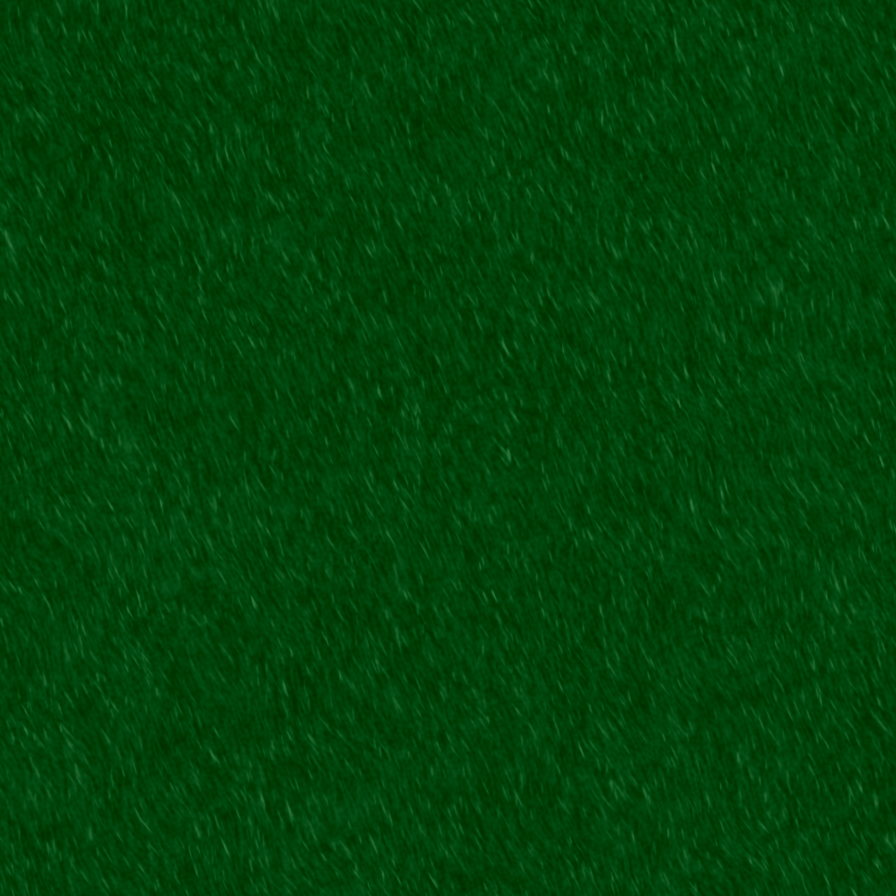
A Shadertoy shader for this texture:

```glsl
// Dark green felt: short, fine fibres leaning to the left over a softly mottled ground.

vec2 hash2(vec2 p) {
    vec3 q = fract(p.xyx * vec3(0.1031, 0.1030, 0.0973));
    q += dot(q, q.yzx + 33.33);
    return fract((q.xx + q.yz) * q.zy);
}

float cornerSlope(vec2 cell, vec2 offset) {
    float angle = 6.2832 * hash2(cell).x;
    return dot(vec2(cos(angle), sin(angle)), offset);
}

float gradientNoise(vec2 p) {
    vec2 i = floor(p), f = fract(p);
    vec2 u = f * f * f * (f * (f * 6.0 - 15.0) + 10.0);
    vec2 e = vec2(1.0, 0.0);
    float low  = mix(cornerSlope(i, f), cornerSlope(i + e.xy, f - e.xy), u.x);
    float high = mix(cornerSlope(i + e.yx, f - e.yx), cornerSlope(i + e.xx, f - e.xx), u.x);
    return mix(low, high, u.y);
}

// One scattered, tapered strand per cell; y runs along the strand.
float strands(vec2 p, float seed) {
    vec2 cell = floor(p), f = fract(p);
    float light = 0.0;
    for (int y = -1; y <= 1; y++) {
        for (int x = -1; x <= 1; x++) {
            vec2 neighbour = vec2(x, y);
            vec2 id = cell + neighbour + seed;
            vec2 look = hash2(id + 57.0);
            vec2 q = f - neighbour - hash2(id);
            q.x += q.y * (look.x - 0.5) * 0.5;
            float across = exp(-q.x * q.x / 0.0056);
            float along = 1.0 - smoothstep(0.1, 0.4 + 0.4 * look.x, abs(q.y));
            light += across * along * look.y * look.y;
        }
    }
    return light;
}

void mainImage(out vec4 fragColor, in vec2 fragCoord) {
    vec2 uv = fragCoord / iResolution.y;

    // Fibre axes: x across, y along, with the lean wandering slowly
    vec2 bent = uv + 0.012 * vec2(gradientNoise(uv * 9.0), gradientNoise(uv * 9.0 + 40.0));
    float lean = 0.36;
    vec2 fibre = mat2(cos(lean), -sin(lean), sin(lean), cos(lean)) * bent + 3.0;

    // Ground: broad patches, clumps, matted fibres and grain
    float green = 0.247;
    green += 0.018 * gradientNoise(uv * 4.0 + 11.0);
    green += 0.035 * gradientNoise(fibre * vec2(28.0, 15.0));
    green += 0.050 * gradientNoise(fibre * vec2(105.0, 32.0) + 5.0);
    green += 0.070 * gradientNoise(fibre * vec2(215.0, 60.0) + 9.0);
    green += 0.045 * gradientNoise(fibre * vec2(230.0, 190.0) + 21.0);

    // Lighter strands on top, in three overlapping layers
    for (int i = 0; i < 3; i++) {
        float layer = float(i);
        green += 0.12 * strands(fibre * (45.0 + 7.0 * layer) + 0.37 * layer, 83.0 * layer);
    }

    // Shadows are pure green; highlights turn cooler and paler
    green = clamp(green, 0.18, 0.44);
    vec3 color = vec3(max(green - 0.29, 0.0), green, max(green - 0.22, 0.0) * 0.95);
    fragColor = vec4(color, 1.0);
}
```
